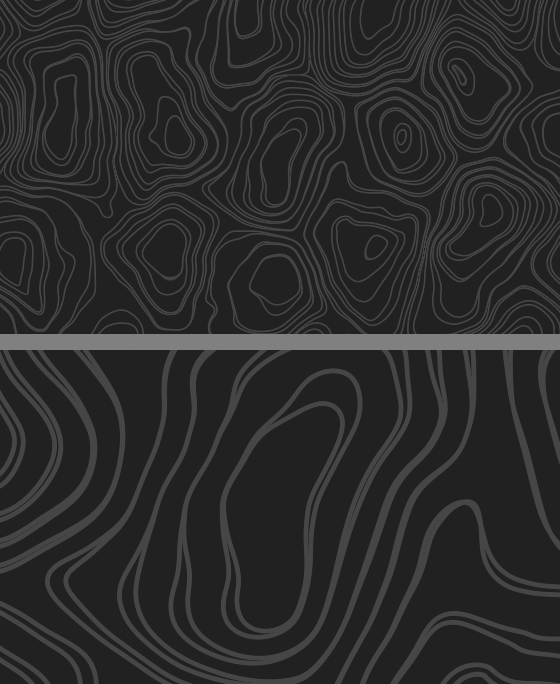
Top: the whole. Bottom: its middle third, enlarged.
Give the GLSL for this pattern, as a WebGL 2 fragment shader.

```glsl
#version 300 es
precision highp float;
// Topographic map: packed, wobbly hills ringed by paired grey contour lines on charcoal.

#define CELL vec2(0.32, 0.41)   // average hill spacing, in canvas heights
#define JITTER 0.62             // how far hills stray inside their cell
#define BLEND 30.0              // sharpness of the valleys between hills
#define FIRST_LEVEL 0.028       // height of the outermost contour
#define LEVEL_STEP 0.058        // height between contours
#define PAIR_SHIFT 0.036        // greatest height gap inside a pair
#define LINE_WIDTH 0.0048       // in canvas heights
#define GROUND vec3(0.129)
#define LINE vec3(0.275)

uniform vec2 u_resolution;
out vec4 fragColor;

vec2 hash2(vec2 p) {
    vec3 q = fract(p.xyx * vec3(0.1031, 0.1030, 0.0973));
    q += dot(q, q.yzx + 33.33);
    return fract((q.xx + q.yz) * q.zy);
}

// Smooth two-channel value noise in 0..1
vec2 noise2(vec2 p) {
    vec2 i = floor(p), f = p - i;
    f = f * f * f * (f * (f * 6.0 - 15.0) + 10.0);
    vec2 low = mix(hash2(i), hash2(i + vec2(1, 0)), f.x);
    vec2 high = mix(hash2(i + vec2(0, 1)), hash2(i + vec2(1, 1)), f.x);
    return mix(low, high, f.y);
}

// Rounded distance to a ridge segment through the centre
float ridgeDistance(vec2 p, vec2 halfRidge) {
    float t = clamp(dot(p, halfRidge) / dot(halfRidge, halfRidge), -1.0, 1.0);
    return length(vec2(length(p - halfRidge * t), 0.015));
}

// Height above the valleys: nearest ridge against the blend of all others
float hillHeight(vec2 p) {
    vec2 home = floor(p / CELL);
    float nearest = 0.0, total = 0.0;
    for (int y = -2; y <= 2; y++) {
        for (int x = -2; x <= 2; x++) {
            vec2 id = home + vec2(x, y);
            vec2 place = hash2(id + 47.0), shape = hash2(id + 113.0);
            vec2 centre = (id + 0.5 + JITTER * (place - 0.5)) * CELL;
            float angle = 1.57 + 2.4 * (shape.x - 0.5);
            vec2 halfRidge = mix(0.02, 0.12, shape.y) * vec2(cos(angle), sin(angle));
            float weight = exp(-BLEND * ridgeDistance(p - centre, halfRidge));
            nearest = max(nearest, weight);
            total += weight;
        }
    }
    return log(nearest / max(total - nearest, 1e-9)) / BLEND;
}

// Heights for the two lines of each contour pair
vec2 pairHeights(vec2 p) {
    vec2 warp = 0.10 * (noise2(p * 5.0) - 0.5) + 0.036 * (noise2(p * 12.0 + 7.0) - 0.5);
    float height = hillHeight(p + warp);
    float shift = PAIR_SHIFT * (noise2(p * 5.5 + 31.0).x - 0.12);
    return vec2(height, height + shift);
}

void main() {
    float pixel = 1.0 / u_resolution.y;
    vec2 p = gl_FragCoord.xy * pixel;

    // Slope turns a height difference into a distance on the canvas
    const float EPS = 0.0015;
    vec2 height = pairHeights(p);
    vec2 dx = (pairHeights(p + vec2(EPS, 0)) - height) / EPS;
    vec2 dy = (pairHeights(p + vec2(0, EPS)) - height) / EPS;
    vec2 slope = max(sqrt(dx * dx + dy * dy), 0.35);

    // Distance to the nearest contour, leaving the valley floor empty
    vec2 level = max((height - FIRST_LEVEL) / LEVEL_STEP, -0.5);
    vec2 dist = abs(level - floor(level + 0.5)) * LEVEL_STEP / slope;
    vec2 ink = 1.0 - smoothstep(0.5 * LINE_WIDTH - 0.6 * pixel,
                                0.5 * LINE_WIDTH + 0.6 * pixel, dist);
    ink *= step(-0.49, level);

    fragColor = vec4(mix(GROUND, LINE, max(ink.x, ink.y)), 1.0);
}
```
